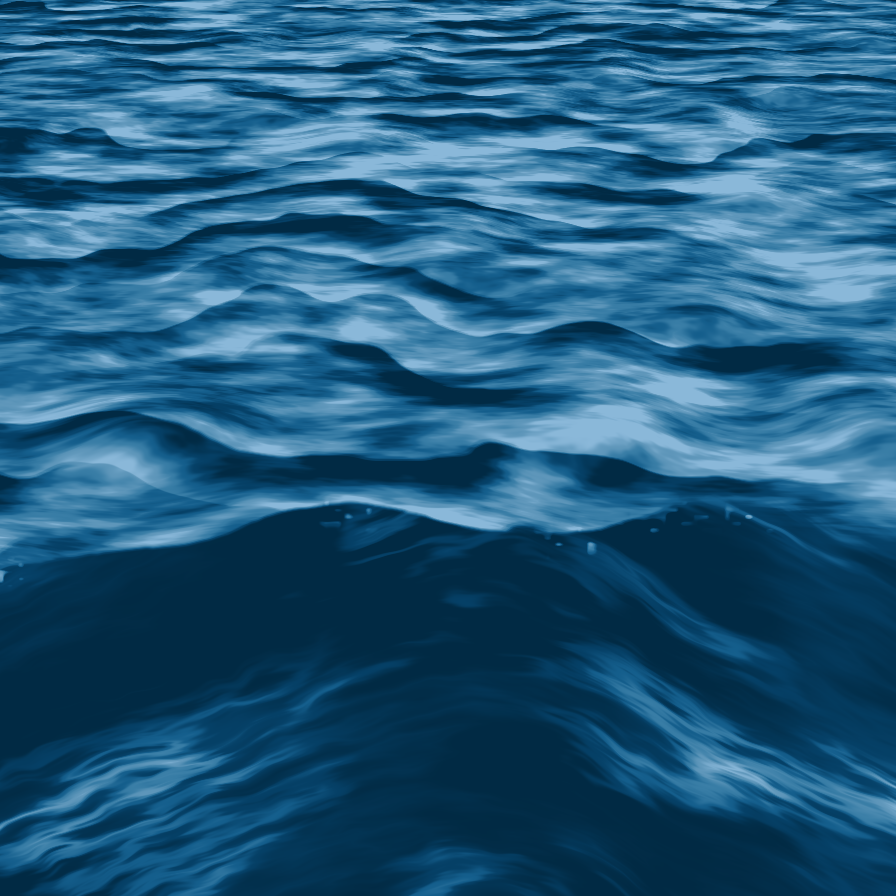
Give the GLSL for this texture, as a WebGL 1 fragment shader.

```glsl
precision highp float;

uniform vec2 u_resolution;

const vec3 ABYSS = vec3(0.005, 0.165, 0.265);
const vec3 NAVY = vec3(0.02, 0.25, 0.40);
const vec3 OCEAN = vec3(0.08, 0.37, 0.55);
const vec3 STEEL = vec3(0.22, 0.49, 0.65);
const vec3 SKY_SHEEN = vec3(0.37, 0.59, 0.73);
const vec3 GLINT = vec3(0.54, 0.72, 0.85);

const float HORIZON = 1.35;         // vanishing height of the sea plane
const float SWELL_FREQ = 9.0;       // crests per unit of depth
const float SWELL_WANDER = 2.8;     // how far the crests meander
const float SWELL_SHADE = 0.52;     // darkness of the wave faces
const vec2 RIPPLE_SCALE = vec2(9.0, 32.0);
const float RIPPLE_CONTRAST = 1.25;
const float FAR_TONE = 0.71;
const float NEAR_TONE = 0.15;
const float RIDGE_HEIGHT = 0.335;   // bright ridge on the near slope
const float RIDGE_WIDTH = 0.055;

float hash(vec2 p) {
  return fract(sin(dot(p, vec2(127.1, 311.7))) * 43758.5453);
}

float noise(vec2 p) {
  vec2 i = floor(p);
  vec2 f = fract(p);
  f = f * f * (3.0 - 2.0 * f);
  float low = mix(hash(i), hash(i + vec2(1.0, 0.0)), f.x);
  float high = mix(hash(i + vec2(0.0, 1.0)), hash(i + 1.0), f.x);
  return mix(low, high, f.y);
}

float fbm(vec2 p) {
  float sum = 0.0;
  float amp = 0.5;
  for (int i = 0; i < 4; i++) {
    sum += amp * noise(p);
    p = vec2(p.x + 0.25 * p.y, p.y - 0.06 * p.x) * 2.03 + 17.3;
    amp *= 0.52;
  }
  return sum / 0.965;
}

float ridged(vec2 p) {
  return 1.0 - abs(2.0 * fbm(p) - 1.0);
}

// Height of the large foreground crest
float crestHeight(float x) {
  float wave = 0.018 * cos((x - 0.37) * 14.3) * smoothstep(0.15, 0.35, x);
  return 0.372 + 0.05 * smoothstep(0.0, 0.4, x) + wave
    + 0.014 * (fbm(vec2(x * 14.0, 3.0)) - 0.5);
}

// Receding swell: dark faces ending in sharp crests, covered in ripples
float farTone(vec2 uv) {
  float depth = 1.0 / (HORIZON - uv.y);
  vec2 sea = vec2((uv.x - 0.5) * depth, depth);
  float phase = sea.y * SWELL_FREQ
    + SWELL_WANDER * fbm(sea * vec2(2.6, 2.0) + 4.7);
  float rise = fract(phase);
  float crestId = floor(phase);
  float strength = smoothstep(0.3, 0.7, noise(vec2(sea.x * 3.0 + crestId * 17.0, crestId)));
  float face = smoothstep(0.2, 0.9, rise) * (1.0 - smoothstep(0.94, 1.0, rise));
  float lip = smoothstep(0.0, 0.04, rise) * (1.0 - smoothstep(0.04, 0.4, rise));

  float bend = noise(sea * vec2(5.0, 9.0)) - 0.5;
  vec2 ripplePos = sea * RIPPLE_SCALE + vec2(0.6, 2.4) * bend;
  float ripple = fbm(ripplePos) - 0.5;
  float thread = ridged(ripplePos * vec2(0.8, 1.3) + 31.0) - 0.75;
  float broad = fbm(sea * vec2(3.0, 6.0) + 11.0) - 0.5;
  float sheen = exp(-pow((uv.x - 0.48) / 0.25, 2.0));

  return FAR_TONE + RIPPLE_CONTRAST * ripple + 0.28 * thread + 0.5 * broad
    + strength * (0.14 * lip - SWELL_SHADE * face)
    + 0.07 * sheen - 0.1 * smoothstep(0.75, 1.0, uv.y);
}

// Dark near slope, its streaks folding down to both sides
float nearTone(vec2 uv) {
  float side = uv.x - 0.52;
  float fold = uv.y + 0.5 * sqrt(side * side + 0.02);
  float bend = fbm(uv * 5.0) - 0.5;
  vec2 slope = vec2(uv.x, fold + 0.07 * bend);
  float fine = ridged(slope * vec2(7.0, 34.0));
  float streak = smoothstep(0.6, 1.0, fine);
  float offset = (slope.y - RIDGE_HEIGHT) / RIDGE_WIDTH;
  float ridge = exp(-offset * offset) * smoothstep(0.06, 0.25, abs(side + 0.04));
  float line = exp(-abs(offset) * 9.0) * (1.0 - smoothstep(0.3, 0.45, uv.x));
  float patches = smoothstep(0.5, 0.72, fbm(slope * vec2(4.0, 11.0) + 8.0));
  float broad = fbm(slope * vec2(3.0, 7.0) + 23.0) - 0.5;
  return NEAR_TONE + 0.45 * broad + 0.12 * (fine - 0.75)
    + ridge * (0.17 + 0.38 * streak) + 0.2 * line * fine
    + patches * (0.08 + 0.28 * streak);
}

vec3 waterColor(float tone) {
  vec3 color = mix(ABYSS, NAVY, smoothstep(0.12, 0.35, tone));
  color = mix(color, OCEAN, smoothstep(0.34, 0.53, tone));
  color = mix(color, STEEL, smoothstep(0.52, 0.69, tone));
  color = mix(color, SKY_SHEEN, smoothstep(0.68, 0.84, tone));
  return mix(color, GLINT, smoothstep(0.83, 1.0, tone));
}

void main() {
  vec2 uv = gl_FragCoord.xy / u_resolution;
  float above = uv.y - crestHeight(uv.x);
  float softness = mix(0.004, 0.04, smoothstep(0.72, 1.0, uv.x));
  float lip = 0.14 * exp(-max(above, 0.0) / 0.012);
  float tone = mix(nearTone(uv), farTone(uv) + lip, smoothstep(-softness, softness, above));

  // Sparse foam flecks along the crest
  float band = exp(-pow((above + 0.012) / 0.012, 2.0));
  float clumps = smoothstep(0.55, 0.75, noise(vec2(uv.x * 13.0, 5.0)));
  tone += 0.6 * band * clumps * smoothstep(0.65, 0.9, noise(uv * vec2(85.0, 130.0)));

  gl_FragColor = vec4(waterColor(tone), 1.0);
}
```
